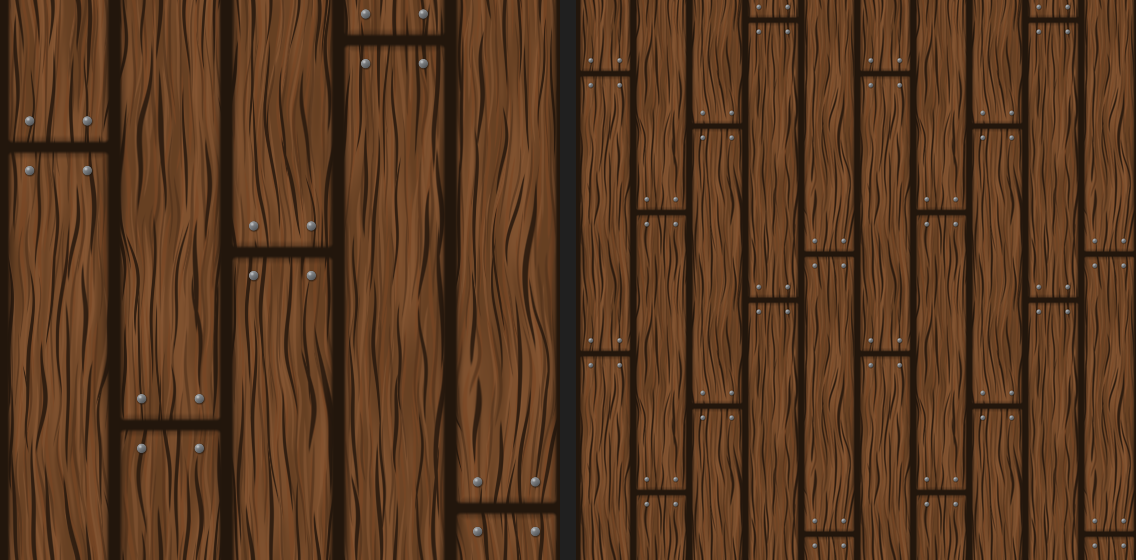
Left: one tile. Right: repeated 2 by 2.
A three.js fragment shader for this texture:

```glsl
// Five columns of nailed brown wooden planks with staggered joints and hand-painted grain.
varying vec2 vUv;

float hash(vec2 p) {
  return fract(sin(dot(p, vec2(127.1, 311.7))) * 43758.5453);
}

float noise(vec2 p) {
  vec2 i = floor(p), f = fract(p);
  f = f * f * (3.0 - 2.0 * f);
  return mix(mix(hash(i), hash(i + vec2(1.0, 0.0)), f.x),
             mix(hash(i + vec2(0.0, 1.0)), hash(i + 1.0), f.x), f.y);
}

float roundedBox(vec2 p, vec2 halfSize, float radius) {
  vec2 q = abs(p) - halfSize + radius;
  return length(max(q, 0.0)) + min(max(q.x, q.y), 0.0) - radius;
}

// Tapered, bent brush strokes, one per cell of a jittered grid
float strokes(vec2 p, vec2 cells, float width, float seed) {
  vec2 home = floor(p * cells);
  float ink = 0.0;
  for (int j = -1; j <= 1; j++) {
    for (int i = -1; i <= 1; i++) {
      vec2 cell = home + vec2(float(i), float(j));
      vec2 key = cell + seed * vec2(17.3, 9.1);
      float size = hash(key);
      float middle = cell.y + 0.5 + 0.8 * (hash(key + 3.7) - 0.5);
      float t = (p.y * cells.y - middle) / mix(0.4, 0.85, size);
      float bend = 0.5 * (hash(key + 5.3) - 0.5) * t
                 + 0.35 * (hash(key + 8.9) - 0.5) * t * t
                 + 0.07 * sin(4.0 * t + 6.28 * size);
      float x = (cell.x + mix(0.2, 0.8, hash(key + 1.9)) + bend) / cells.x;
      float taper = max(1.0 - t * t, 0.0);
      float w = width * taper * mix(0.55, 1.1, hash(key + 6.1));
      float line = 1.0 - smoothstep(w - 0.0012, w + 0.0016, abs(p.x - x));
      ink = max(ink, line * smoothstep(0.0, 0.35, taper));
    }
  }
  return ink;
}

float jointHeight(float column) {
  return column < 0.5 ? 0.737 : column < 1.5 ? 0.241 :
         column < 2.5 ? 0.5495 : column < 3.5 ? 0.928 : 0.0925;
}

void main() {
  // Plank coordinates: x from its centre line, y from its lower joint
  float across = (vUv.x - 0.0044) * 5.0;
  float column = mod(floor(across), 5.0);
  vec2 plank = vec2((fract(across) - 0.5) / 5.0, fract(vUv.y - jointHeight(column)));
  float seed = column + 1.0;

  // Grain flow shared by all strokes
  vec2 grain = plank;
  grain.x += 0.034 * (noise(plank * vec2(9.0, 4.5) + seed * 13.0) - 0.5);
  grain.x += 0.008 * (noise(plank * vec2(18.0, 11.0) + seed * 29.0) - 0.5);

  // Base tone with long soft streaks
  float tone = 0.6 * noise(grain * vec2(45.0, 5.0) + seed * 7.0)
             + 0.4 * noise(grain * vec2(120.0, 8.0) + seed * 41.0);
  vec3 color = mix(vec3(0.40, 0.25, 0.135), vec3(0.50, 0.32, 0.185), smoothstep(0.25, 0.8, tone));

  // Fine strokes, then the deep cracks
  color = mix(color, vec3(0.48, 0.275, 0.14), 0.6 * strokes(grain, vec2(50.0, 6.0), 0.0032, seed + 10.0));
  color = mix(color, vec3(0.54, 0.35, 0.21), 0.55 * strokes(grain, vec2(42.0, 5.0), 0.0028, seed + 20.0));
  color = mix(color, vec3(0.30, 0.185, 0.10), 0.6 * strokes(grain, vec2(48.0, 6.0), 0.0022, seed + 30.0));
  color = mix(color, vec3(0.16, 0.10, 0.055), 0.9 * strokes(grain, vec2(29.0, 5.0), 0.0036, seed + 40.0));

  // Shaded rim and dark gaps
  float edge = roundedBox(plank - vec2(0.0, 0.5), vec2(0.0905, 0.4925), 0.009);
  color *= 1.0 - 0.2 * smoothstep(-0.016, -0.004, edge);
  color = mix(color, vec3(0.135, 0.088, 0.048), smoothstep(-0.006, 0.0015, edge));

  // Two nails on each side of the joint, lit from the upper left
  float fromJoint = plank.y - step(0.5, plank.y) - 0.0027;
  vec2 nail = vec2(plank.x - sign(plank.x) * 0.0515, fromJoint - sign(fromJoint) * 0.0443);
  float shadow = 1.0 - smoothstep(0.006, 0.0115, length(nail - vec2(0.0008, -0.0012)));
  color = mix(color, vec3(0.13, 0.085, 0.05), 0.75 * shadow);
  float light = dot(nail, vec2(-0.6, 0.8)) / 0.0084;
  vec3 steel = vec3(0.46, 0.47, 0.48) + 0.14 * light;
  steel += 0.22 * (1.0 - smoothstep(0.0, 0.0045, length(nail - vec2(-0.0025, 0.003))));
  color = mix(color, steel, 1.0 - smoothstep(0.0074, 0.0092, length(nail)));

  gl_FragColor = vec4(color, 1.0);
}
```
